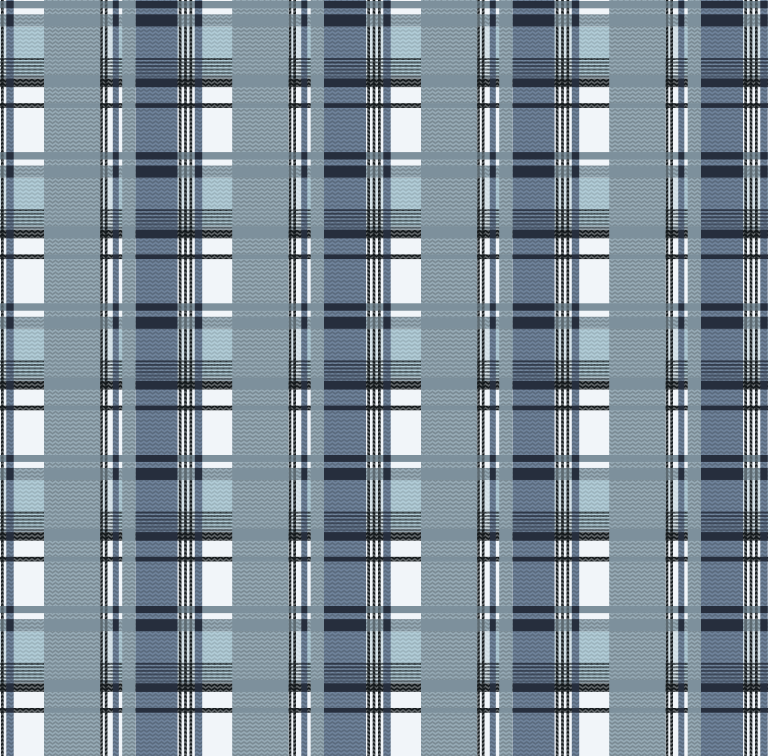
Reproduce this pattern procedurally as a WebGL 2 fragment shader.

```glsl
#version 300 es
precision highp float;
// Woven madras plaid: grey, slate and white warp crossed by pale blue, grey and black weft.

#define CLOTH vec2(768.0, 754.0)    // canvas size in cloth units
#define SETT vec2(188.5, 150.8)     // one repeat of the plaid
#define ORIGIN vec2(43.7, 0.9)      // first repeat, from the top left
#define TWILL vec2(5.89, 3.968)     // zigzag width and rib height
#define TWILL_DEPTH 0.11
#define WHITE vec3(0.945, 0.96, 0.975)
#define BLUE vec3(0.655, 0.755, 0.795)
#define GREY vec3(0.535, 0.605, 0.645)
#define BAND_GREY vec3(0.49, 0.565, 0.61)
#define SLATE vec3(0.395, 0.465, 0.55)
#define NAVY vec3(0.15, 0.18, 0.24)
#define BLACK vec3(0.07, 0.09, 0.10)

uniform vec2 u_resolution;
out vec4 fragColor;

// Share of a pixel of width w, centred on p, that lies between a and b
float stripe(float p, float a, float b, float w) {
    return clamp((min(p + 0.5 * w, b) - max(p - 0.5 * w, a)) / w, 0.0, 1.0);
}

// Zigzag ribs from -1 to 1, fading when too fine to resolve
float herringbone(vec2 p, float w) {
    float zigzag = abs(fract(p.x / TWILL.x) - 0.5);
    float fade = 1.0 - smoothstep(0.25, 0.65, w / TWILL.y);
    return fade * sin(6.28319 * (p.y / TWILL.y + zigzag));
}

void main() {
    vec2 uv = gl_FragCoord.xy / u_resolution;
    vec2 cloth = vec2(uv.x, 1.0 - uv.y) * CLOTH - ORIGIN;
    vec2 p = mod(cloth, SETT);
    vec2 w = CLOTH / u_resolution;
    float twill = herringbone(cloth, w.y);

    // Weft: horizontal bands and lines
    float thinBand = stripe(p.y, 0.0, 7.4, w.y);
    float wideBand = stripe(p.y, 13.4, 25.4, w.y);
    float greyWeft = thinBand + wideBand;
    float blueWeft = stripe(p.y, 25.4, 74.0, w.y);
    float paleWeft = stripe(p.y, 74.0, 77.4, w.y);
    float darkWeft = stripe(p.y, 77.4, 86.0, w.y) + stripe(p.y, 102.0, 106.7, w.y);
    float fineWeft = 0.0;
    for (int i = 0; i < 6; i++) {
        float y = 57.0 + 3.5 * float(i);
        fineWeft += stripe(p.y, y, y + 1.9, w.y) * (1.0 - 0.09 * float(i));
    }

    // Warp: vertical bands and lines
    float greyWarp = stripe(p.x, 0.0, 56.4, w.x) + stripe(p.x, 78.5, 91.8, w.x);
    float slateWarp = stripe(p.x, 69.1, 75.1, w.x) + stripe(p.x, 91.8, 133.8, w.x)
                    + stripe(p.x, 151.1, 158.5, w.x);
    float whiteWarp = stripe(p.x, 56.4, 69.1, w.x) + stripe(p.x, 133.8, 151.1, w.x);
    float blackWarp = stripe(p.x, 56.5, 59.1, w.x) + stripe(p.x, 61.1, 63.8, w.x);
    for (int i = 0; i < 3; i++) {
        float x = 135.1 + 5.35 * float(i);
        blackWarp += stripe(p.x, x, x + 2.7, w.x);
    }

    // Open ground, tinted by the weft
    float dash = 0.82 + 0.18 * twill;
    float ribs = TWILL_DEPTH * twill;
    vec3 ground = mix(WHITE, BLUE * (1.0 + 0.6 * ribs), blueWeft * (1.0 - 0.6 * whiteWarp));
    ground = mix(ground, BAND_GREY, thinBand + 0.8 * paleWeft);
    ground = mix(ground, GREY * (1.0 + ribs), wideBand);
    ground = mix(ground, BLACK, (darkWeft + fineWeft * 0.9) * dash);
    ground = mix(ground, BLACK, blackWarp * dash * (1.0 - 0.55 * greyWeft));

    // Slate stripes turn navy under the grey and dark weft
    vec3 slate = mix(SLATE * (1.0 + ribs), NAVY, min(greyWeft + darkWeft + 0.85 * fineWeft, 1.0));

    // Grey stripes hide the weft, losing their ribs where it crosses
    float smoothWeft = min(greyWeft + darkWeft + 0.35 * fineWeft + paleWeft, 1.0);
    vec3 grey = mix(GREY * (1.0 + ribs), BAND_GREY, smoothWeft);

    vec3 color = mix(ground, slate, slateWarp);
    color = mix(color, grey, greyWarp);
    fragColor = vec4(color, 1.0);
}
```
